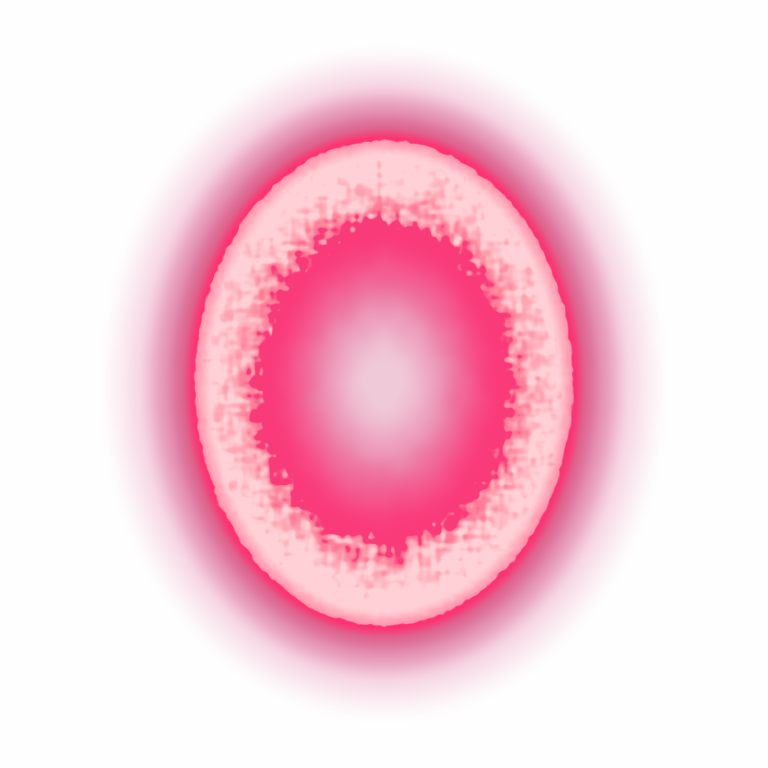
Write a Shadertoy shader that draws this background.

```glsl
// A glowing pink elliptical ring on white, with a pale woven, mottled band.
// An ellipse distance drives the outer halo, a normalised radius the core,
// and crossed streaks of value noise roughen the band and its inner edge.

float hash(vec2 p) {
    vec3 q = fract(vec3(p.xyx) * 0.1031);
    q += dot(q, q.yzx + 33.33);
    return fract((q.x + q.y) * q.z);
}

float valueNoise(vec2 p) {
    vec2 cell = floor(p), f = fract(p);
    f = f * f * (3.0 - 2.0 * f);
    float low = mix(hash(cell), hash(cell + vec2(1, 0)), f.x);
    float high = mix(hash(cell + vec2(0, 1)), hash(cell + vec2(1, 1)), f.x);
    return mix(low, high, f.y);
}

// Horizontal and vertical threads over softer blotches, centred on zero
float weave(vec2 p) {
    float threads = valueNoise(p * vec2(55, 170)) + valueNoise(p * vec2(170, 60) + 41.0);
    float specks = valueNoise(p * 125.0 + 17.0);
    float blotches = valueNoise(p * 48.0 + 83.0);
    return 0.27 * threads + 0.26 * specks + 0.2 * blotches - 0.5;
}

// Halo colour at a distance outside the ring
vec3 haloColor(float d) {
    vec3 c = mix(vec3(1.0, 0.19, 0.44), vec3(0.87, 0.38, 0.55), smoothstep(0.0, 0.018, d));
    c = mix(c, vec3(0.88, 0.53, 0.67), smoothstep(0.01, 0.04, d));
    c = mix(c, vec3(0.96, 0.81, 0.87), smoothstep(0.025, 0.078, d));
    return mix(c, vec3(0.997), smoothstep(0.05, 0.132, d));
}

// Core colour: misty centre deepening to hot pink
vec3 coreColor(float radius, vec2 p) {
    float r = radius + 0.025 * (valueNoise(p * 45.0) - 0.5);
    vec3 c = mix(vec3(0.94, 0.79, 0.85), vec3(0.92, 0.51, 0.66), smoothstep(0.06, 0.42, r));
    return mix(c, vec3(0.98, 0.23, 0.48), smoothstep(0.28, 0.62, r));
}

void mainImage(out vec4 fragColor, in vec2 fragCoord) {
    float size = min(iResolution.x, iResolution.y);
    vec2 p = (fragCoord - 0.5 * iResolution.xy) / size - vec2(0.0, 0.001);

    // Ellipse: normalised radius and approximate signed distance
    vec2 axes = vec2(0.246, 0.316);
    float radius = length(p / axes);
    float d = radius * (radius - 1.0) / max(length(p / (axes * axes)), 0.001);

    // Mottled band with a ragged inner edge, paler at top and bottom
    vec2 q = p + 2.0;
    float grain = weave(q);
    float detail = weave(q + 5.3);
    float poles = p.y * p.y / (axes.y * axes.y);
    float edge = radius - 0.685 + 0.02 * poles + 0.24 * grain;
    float pale = radius - 0.81 + 0.07 * poles + 0.45 * grain + 0.3 * detail;
    vec3 band = mix(vec3(0.99, 0.47, 0.58), vec3(1.0, 0.64, 0.69), smoothstep(0.0, 0.1, edge));
    band = mix(band, vec3(1.0, 0.82, 0.84), smoothstep(-0.1, 0.1, pale));

    // Pink bleeding in from the rim
    float rim = smoothstep(-0.022, 0.002, d + 0.008 * grain);
    band = mix(band, vec3(1.0, 0.45, 0.58), 0.65 * rim);

    vec3 inside = mix(coreColor(radius, q), band, smoothstep(-0.012, 0.018, edge));
    float outside = smoothstep(-0.0015, 0.0015, d + 0.008 * grain);
    fragColor = vec4(mix(inside, haloColor(max(d, 0.0)), outside), 1.0);
}
```
